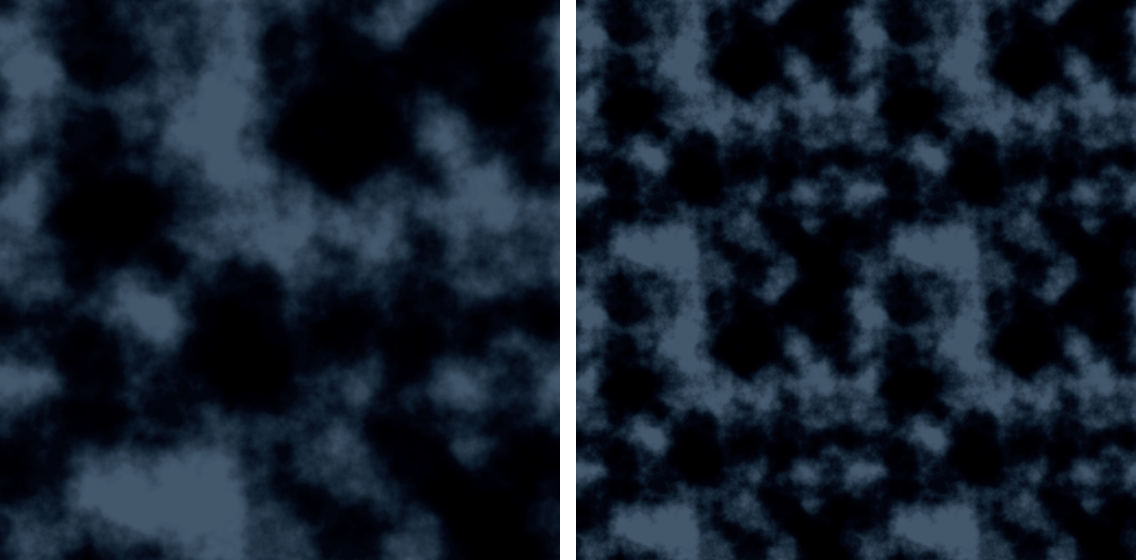
Left: one tile. Right: repeated 2 by 2.
A WebGL 1 fragment shader for this texture:

```glsl
precision highp float;
// Tiling night clouds: soft slate-blue billows drifting over near-black sky.

uniform vec2 u_resolution;

const float BASE_CELLS = 4.0;     // lattice cells across the tile, first octave
const int   OCTAVES = 7;
const float GAIN = 0.5;           // amplitude ratio between octaves
const float FIELD_SPREAD = 0.249; // standard deviation of the summed noise
const float SEED = 17.0;
const float TAU = 6.2831853;

// Colours from the empty sky to the thickest cloud
const vec3 VOID_BLACK = vec3(0.000, 0.000, 0.004);
const vec3 NIGHT      = vec3(0.001, 0.002, 0.027);
const vec3 INK        = vec3(0.010, 0.022, 0.070);
const vec3 DEEP_BLUE  = vec3(0.040, 0.090, 0.150);
const vec3 TEAL_GREY  = vec3(0.090, 0.160, 0.220);
const vec3 SLATE      = vec3(0.160, 0.230, 0.300);
const vec3 CLOUD      = vec3(0.240, 0.320, 0.400);
const vec3 CLOUD_TOP  = vec3(0.265, 0.347, 0.425);

float hash(vec2 p, float seed) {
  vec3 q = fract(vec3(p.xyx + seed * 1.37) * vec3(0.1031, 0.1030, 0.0973));
  q += dot(q, q.yzx + 33.33);
  return fract((q.x + q.y) * q.z);
}

// Contribution of one lattice corner; the corner index wraps at the period
float cornerSlope(vec2 cell, vec2 offset, float period, float seed) {
  float angle = TAU * hash(mod(cell, period), seed);
  return dot(vec2(cos(angle), sin(angle)), offset);
}

float gradientNoise(vec2 p, float period, float seed) {
  vec2 cell = floor(p);
  vec2 f = p - cell;
  vec2 w = f * f * f * (f * (f * 6.0 - 15.0) + 10.0);
  vec2 e = vec2(1.0, 0.0);
  float a = cornerSlope(cell, f, period, seed);
  float b = cornerSlope(cell + e.xy, f - e.xy, period, seed);
  float c = cornerSlope(cell + e.yx, f - e.yx, period, seed);
  float d = cornerSlope(cell + e.xx, f - e.xx, period, seed);
  return mix(mix(a, b, w.x), mix(c, d, w.x), w.y);
}

// Octaves double in whole numbers of cells, so every one of them tiles
float cloudField(vec2 uv) {
  float sum = 0.0;
  float amplitude = 1.0;
  float period = BASE_CELLS;
  for (int i = 0; i < OCTAVES; i++) {
    float seed = SEED + 7.0 * float(i);
    vec2 shift = vec2(0.37, 0.71) * float(i);
    sum += amplitude * gradientNoise(uv * period + shift, period, seed);
    amplitude *= GAIN;
    period *= 2.0;
  }
  return sum / FIELD_SPREAD;
}

float ramp(float low, float high, float x) {
  return clamp((x - low) / (high - low), 0.0, 1.0);
}

// Density is measured in standard deviations from the mean
vec3 cloudColor(float density) {
  vec3 color = mix(VOID_BLACK, NIGHT, ramp(-1.40, -0.85, density));
  color = mix(color, INK, ramp(-0.85, -0.36, density));
  color = mix(color, DEEP_BLUE, ramp(-0.36, 0.08, density));
  color = mix(color, TEAL_GREY, ramp(0.08, 0.44, density));
  color = mix(color, SLATE, ramp(0.44, 0.84, density));
  color = mix(color, CLOUD, ramp(0.84, 1.30, density));
  return mix(color, CLOUD_TOP, ramp(1.30, 1.65, density));
}

void main() {
  vec2 uv = gl_FragCoord.xy / u_resolution;
  gl_FragColor = vec4(cloudColor(cloudField(uv)), 1.0);
}
```
